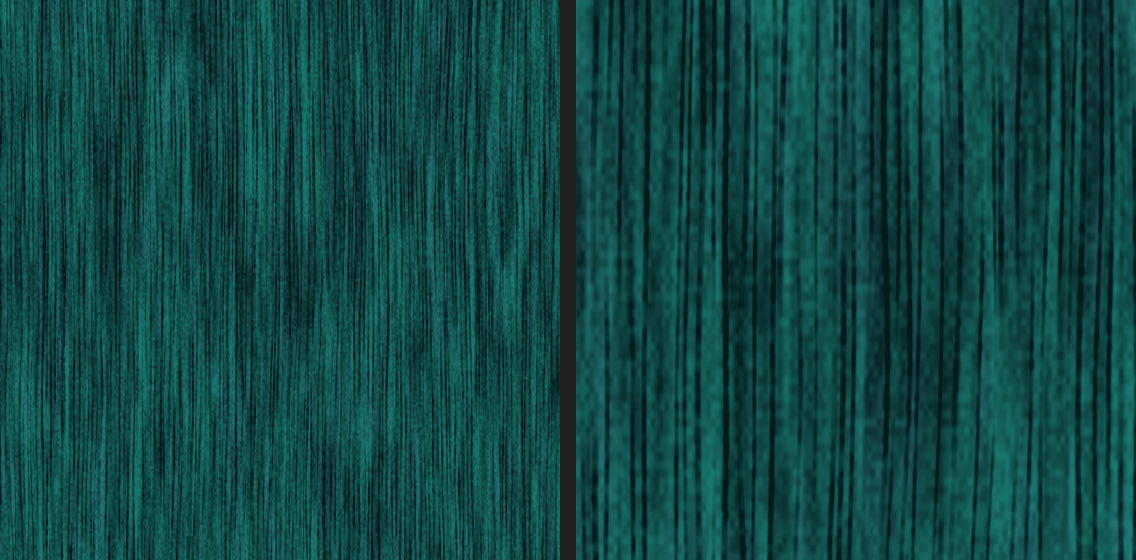
Left, the full canvas; right, a detail of the centre.
A WebGL 2 fragment shader for this texture:

```glsl
#version 300 es
precision highp float;

#define SHADOW vec3(0.008, 0.100, 0.110)
#define MIDDLE vec3(0.058, 0.280, 0.265)
#define LIGHT vec3(0.090, 0.465, 0.425)
#define COOL_SHIFT vec3(0.022, -0.005, 0.022)
#define BASE_TONE 0.65
#define PORE_COLUMNS 124.0
#define PORE_DEPTH 0.58
#define STAIN_CONTRAST 0.20
#define STREAK_CONTRAST 0.26
#define FIBRE_CONTRAST 0.42
#define SPECKLE_CONTRAST 0.36

uniform vec2 u_resolution;
out vec4 fragColor;

// Integer hash of a lattice cell, from 0 to 1
float hash(vec2 cell) {
    uvec2 q = uvec2(ivec2(cell)) * uvec2(1597334677u, 3812015801u);
    uint h = q.x ^ q.y;
    h = (h ^ (h >> 16)) * 2246822519u;
    h = (h ^ (h >> 13)) * 3266489917u;
    return float((h ^ (h >> 16)) >> 8) / 16777216.0;
}

float noise(vec2 p) {
    vec2 cell = floor(p);
    vec2 f = fract(p);
    f = f * f * (3.0 - 2.0 * f);
    float low = mix(hash(cell), hash(cell + vec2(1.0, 0.0)), f.x);
    float high = mix(hash(cell + vec2(0.0, 1.0)), hash(cell + 1.0), f.x);
    return mix(low, high, f.y);
}

// Noise centred on zero; each layer takes its own region of the lattice
float layer(vec2 p, vec2 frequency, float seed) {
    return noise(p * frequency + seed * vec2(517.0, 311.0)) - 0.5;
}

// Slight sideways drift of the grain along its length
vec2 bendGrain(vec2 p) {
    p.x += 0.010 * layer(p, vec2(5.0, 1.6), 1.0);
    p.x += 0.005 * layer(p, vec2(21.0, 4.0), 2.0);
    return p;
}

// Thin dark pores, one wandering line per column, fading in and out
float pores(vec2 p, float pixel) {
    float x = p.x * PORE_COLUMNS;
    float soft = 0.08 + 0.4 * pixel * PORE_COLUMNS;
    float dark = 0.0;
    for (int i = -1; i <= 1; i++) {
        float column = floor(x) + float(i);
        float wander = noise(vec2(column * 7.0, p.y * 7.0 + 900.0)) - 0.5;
        float centre = column + 0.5 + 0.6 * (hash(vec2(column, 71.0)) - 0.5) + 0.5 * wander;
        float strength = smoothstep(0.05, 0.7, noise(vec2(column * 5.0, p.y * 9.0 + 300.0)));
        float halfWidth = mix(0.10, 0.22, hash(vec2(column, 137.0)));
        float line = 1.0 - smoothstep(halfWidth - soft, halfWidth + soft, abs(x - centre));
        dark = max(dark, line * strength);
    }
    return dark;
}

void main() {
    vec2 uv = gl_FragCoord.xy / u_resolution;
    vec2 grain = bendGrain(uv);

    // Broad stains and lengthwise streaks
    float tone = BASE_TONE;
    tone += STAIN_CONTRAST * layer(grain, vec2(15.0, 4.0), 3.0);
    tone += STREAK_CONTRAST * layer(grain, vec2(52.0, 3.0), 4.0);

    // Fibres and short flecks
    tone += FIBRE_CONTRAST * layer(grain, vec2(135.0, 6.0), 5.0);
    tone += FIBRE_CONTRAST * layer(grain, vec2(250.0, 16.0), 6.0);
    tone += SPECKLE_CONTRAST * layer(grain, vec2(360.0, 200.0), 7.0);

    // Pores, broken up by roughness along their length
    float roughness = 1.0 + 0.9 * layer(grain, vec2(190.0, 120.0), 8.0);
    tone -= PORE_DEPTH * roughness * pores(grain, 1.0 / u_resolution.x);

    // Teal ramp with bluer streaks
    vec3 colour = mix(SHADOW, MIDDLE, clamp(2.0 * tone, 0.0, 1.0));
    colour = mix(colour, LIGHT, clamp(2.0 * tone - 1.0, 0.0, 1.0));
    float cool = smoothstep(0.0, 0.3, layer(grain, vec2(75.0, 7.0), 9.0));
    colour += COOL_SHIFT * cool * clamp(tone + 0.2, 0.0, 1.0);

    fragColor = vec4(clamp(colour, 0.0, 1.0), 1.0);
}
```
